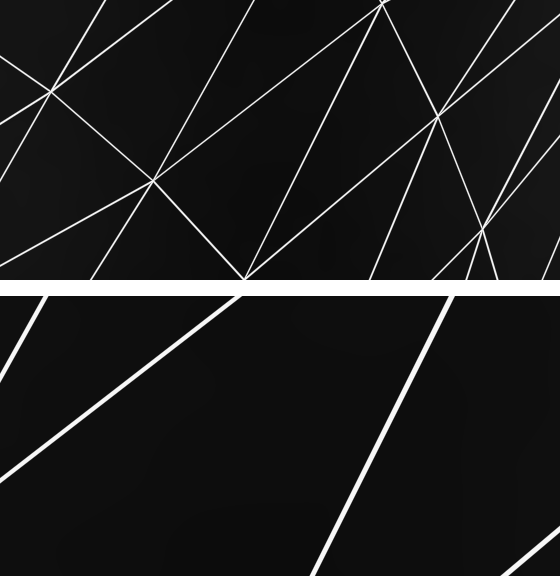
Top, the full canvas; bottom, a detail of the centre.
This background is drawn by a Shadertoy shader. Its source:

```glsl
const vec3 LINE_COLOR = vec3(0.97);
const float THIN = 0.0025;   // half widths, in canvas heights
const float THICK = 0.0038;

float hash(vec2 p) {
    return fract(sin(dot(p, vec2(127.1, 311.7))) * 43758.5453);
}

float valueNoise(vec2 p) {
    vec2 cell = floor(p);
    vec2 f = fract(p);
    f = f * f * (3.0 - 2.0 * f);
    float low = mix(hash(cell), hash(cell + vec2(1.0, 0.0)), f.x);
    float high = mix(hash(cell + vec2(0.0, 1.0)), hash(cell + vec2(1.0)), f.x);
    return mix(low, high, f.y);
}

vec2 cubic(vec2 a, vec2 b, vec2 c, vec2 d, float t) {
    return a + t * (b + t * (c + t * d));
}

// Node j of the curved chain k in a warped lattice
vec2 node(float k, float j) {
    vec2 start = cubic(vec2(0.182, 0.672), vec2(0.8905, 0.711),
                       vec2(0.1205, 0.1375), vec2(-0.068, -0.1305), k);
    vec2 stride = cubic(vec2(0.385, -0.30), vec2(-0.061, -0.132),
                        vec2(-0.1125, -0.024), vec2(0.048, 0.053), k);
    vec2 bend = cubic(vec2(-0.02, -0.018), vec2(0.0, 0.034),
                      vec2(0.0, -0.0195), vec2(0.0, 0.0035), k);
    return start + j * (stride + j * bend);
}

// Coverage of a straight stroke whose width varies from end to end
float stroke(vec2 p, vec2 a, vec2 b, float blur) {
    vec2 ab = b - a;
    float t = clamp(dot(p - a, ab) / dot(ab, ab), 0.0, 1.0);
    float dist = length(p - a - ab * t);
    float halfWidth = mix(THIN, THICK, mix(hash(a + b), hash(a - b), t));
    return 1.0 - smoothstep(halfWidth - blur, halfWidth + blur, dist);
}

// Chain segments and the two diagonals that join neighbouring chains
float network(vec2 p, float blur) {
    float cover = 0.0;
    for (float k = -1.0; k < 1.5; k++) {
        for (float j = -1.0; j < 3.5; j++) {
            vec2 here = node(k, j);
            vec2 next = node(k, j + 1.0);
            vec2 across = node(k + 1.0, j);
            cover = max(cover, stroke(p, here, next, blur));
            cover = max(cover, stroke(p, here, across, blur));
            cover = max(cover, stroke(p, next, across, blur));
        }
    }
    return cover;
}

// Near-black ground, faintly lighter and mottled toward the sides
vec3 ground(vec2 p, float aspect) {
    float side = smoothstep(0.15, 1.1, abs(p.x / aspect - 0.5) * 2.0);
    float mottle = valueNoise(p * 3.0) * 0.7 + valueNoise(p * 11.0) * 0.3;
    return vec3(0.044 + 0.034 * side + 0.014 * mottle);
}

void mainImage(out vec4 fragColor, in vec2 fragCoord) {
    vec2 p = fragCoord / iResolution.y;
    float aspect = iResolution.x / iResolution.y;
    float blur = 0.75 / iResolution.y;
    vec3 color = mix(ground(p, aspect), LINE_COLOR, network(p, blur));
    fragColor = vec4(color, 1.0);
}
```
